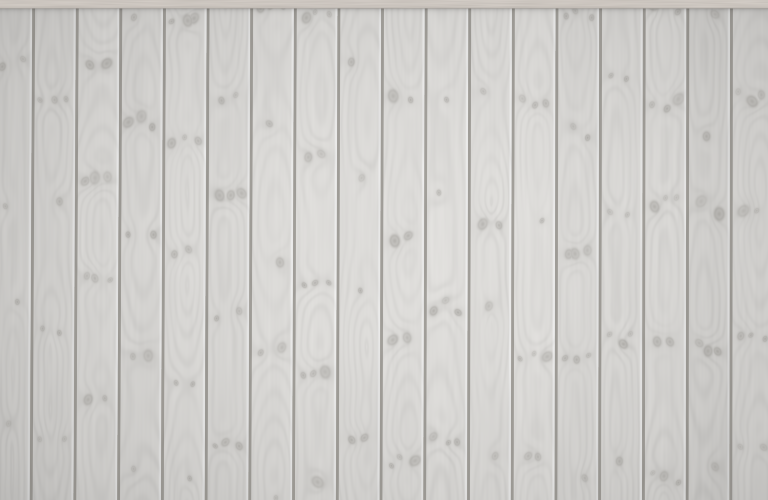
Write a WebGL 2 fragment shader that draws this texture.

```glsl
#version 300 es
precision highp float;
// Whitewashed pine tongue-and-groove boards with knots, under a thin top rail.

#define BOARDS 17.61        // boards across the canvas
#define BOARD_SHIFT 0.26    // part of a board hidden at the left edge
#define LEAN 0.06           // drift of the joints towards the bottom
#define GROOVE 0.065        // groove width, in boards
#define BEVEL 0.05          // lit edge width, in boards
#define RINGS 8.0           // growth rings per board width
#define WHORL_STEP 2.7      // height between knot groups, in boards
#define RAIL_EDGE 0.983     // lower edge of the top rail

uniform vec2 u_resolution;
out vec4 outColor;

const vec3 WARM_WHITE = vec3(1.006, 1.0, 0.988);
const vec3 KNOT_GREY = vec3(0.57, 0.56, 0.54);
const vec3 GROOVE_GREY = vec3(0.61, 0.60, 0.58);
const vec3 RAIL_BEIGE = vec3(0.80, 0.775, 0.75);

vec2 hash2(vec2 p) {
  vec3 q = fract(vec3(p.xyx) * vec3(0.1031, 0.1030, 0.0973));
  q += dot(q, q.yzx + 33.33);
  return fract((q.xx + q.yz) * q.zy);
}

float corner(vec2 cell, vec2 offset) {
  return dot(hash2(cell + offset) * 2.0 - 1.0, -offset);
}

// Gradient noise, about -0.7 to 0.7
float gradNoise(vec2 p) {
  vec2 i = floor(p), f = fract(p);
  vec2 s = f * f * f * (f * (f * 6.0 - 15.0) + 10.0);
  vec2 g00 = hash2(i) * 2.0 - 1.0;
  vec2 g10 = hash2(i + vec2(1, 0)) * 2.0 - 1.0;
  vec2 g01 = hash2(i + vec2(0, 1)) * 2.0 - 1.0;
  vec2 g11 = hash2(i + vec2(1, 1)) * 2.0 - 1.0;
  float low = mix(dot(g00, f), dot(g10, f - vec2(1, 0)), s.x);
  float high = mix(dot(g01, f - vec2(0, 1)), dot(g11, f - vec2(1, 1)), s.x);
  return mix(low, high, s.y);
}

// Knot groups of one board: x = stain strength, y = bend of the grain
vec2 knots(vec2 p, float board, float pixel) {
  vec2 result = vec2(0.0);
  float y = p.y / WHORL_STEP + hash2(vec2(board, 71.0)).x;
  for (int n = -1; n <= 1; n++) {
    float row = floor(y) + float(n);
    vec2 seed = vec2(board * 7.0 + 40.0, row * 5.0 + 90.0);
    vec2 group = hash2(seed);
    float count = floor(1.0 + group.x * 2.9);
    for (int k = 0; k < 3; k++) {
      if (float(k) >= count) break;
      vec2 a = hash2(seed + vec2(k + 1, 13.0));
      vec2 b = hash2(seed + vec2(k + 1, 29.0));
      float x = (float(k) + 0.25 + 0.5 * a.x) / count;
      vec2 d = vec2(p.x - mix(0.12, 0.9, x),
                    (y - row - 0.3 - 0.4 * group.y) * WHORL_STEP + (a.y - 0.5) * 0.3);
      result.y += (0.08 + 0.12 * b.x) * exp(-dot(d, d * vec2(1.0, 0.4)) * 22.0);
      float tilt = (b.y - 0.5) * 1.8;
      d = mat2(cos(tilt), sin(tilt), -sin(tilt), cos(tilt)) * d;
      float radius = mix(0.055, 0.135, b.x * b.x);
      float r = length(d * vec2(1.0, 0.78)) / radius;
      float soft = 0.2 + pixel / radius;
      float body = 1.0 - smoothstep(1.0 - soft, 1.0 + soft, r);
      float heart = exp(-r * r * 6.0);
      float rim = exp(-pow((r - 0.8) * 4.0, 2.0));
      float stain = body * (0.4 + 0.35 * heart + 0.25 * rim) * mix(0.6, 1.0, a.y);
      result.x = max(result.x, stain + 0.13 * exp(-r * r * 0.3) * (1.0 - body));
    }
  }
  return result;
}

void main() {
  vec2 uv = gl_FragCoord.xy / u_resolution;
  float pixel = BOARDS / u_resolution.x;
  float x = uv.x * BOARDS + BOARD_SHIFT + LEAN * (1.0 - uv.y) * (1.0 - 0.8 * uv.x);
  float board = floor(x);
  vec2 p = vec2(x - board, gl_FragCoord.y * pixel);
  vec2 look = hash2(vec2(board + 5.0, 17.0));

  // Soft light, strongest near the middle
  vec2 v = (uv - vec2(0.52)) * vec2(1.6, 1.3);
  float light = 0.86 - 0.12 * dot(v, v) + (look.y - 0.5) * 0.025;

  // Growth rings cut lengthwise, bent around the knots
  vec2 knot = knots(p, board, pixel);
  float depth = 0.25 + 1.1 * gradNoise(vec2(board * 3.7 + 0.5, p.y * 0.22 + look.x * 9.0));
  float wobble = 0.05 * gradNoise(vec2(x * 2.0, p.y * 0.9));
  float ring = RINGS * (length(vec2(p.x - mix(0.3, 0.7, look.x) + wobble, depth)) + knot.y);
  float fade = 1.0 - smoothstep(0.3, 0.75, fwidth(ring));
  float patchy = 0.6 + 0.7 * gradNoise(vec2(x * 1.3, p.y * 0.4) + 20.0);
  float grain = pow(0.5 + 0.5 * sin(ring * 6.2832), 2.0) - 0.375;
  light -= 0.035 * grain * fade * patchy;
  light += 0.018 * gradNoise(vec2(x * 14.0, p.y * 0.7));
  light += 0.014 * gradNoise(vec2(x * 4.0, p.y * 0.35) + 50.0);
  vec3 color = light * WARM_WHITE;
  color = mix(color, KNOT_GREY, 0.75 * knot.x);

  // Lit bevel on the right edge, dark groove on the left edge
  float bevel = smoothstep(1.0 - BEVEL - pixel, 1.0 - BEVEL + pixel, p.x);
  color = mix(color, vec3(light + 0.075), 0.8 * bevel);
  float fromGroove = abs(fract(x - 0.5 * GROOVE + 0.5) - 0.5) - 0.5 * GROOVE;
  float groove = 1.0 - smoothstep(-0.6 * pixel, 0.6 * pixel, fromGroove);
  color = mix(color, GROOVE_GREY * (0.3 + 0.85 * light), groove);

  // Top rail with lengthwise grain and its shadow
  float edge = uv.y - RAIL_EDGE;
  float px = 1.0 / u_resolution.y;
  color *= 1.0 - 0.2 * exp(-abs(edge) * 260.0);
  float railGrain = gradNoise(vec2(uv.x * 18.0, uv.y * 330.0));
  vec3 rail = RAIL_BEIGE + 0.05 * railGrain - 0.1 * exp(-max(edge, 0.0) * 500.0);
  color = mix(color, rail, smoothstep(-px, px, edge));

  outColor = vec4(color, 1.0);
}
```
